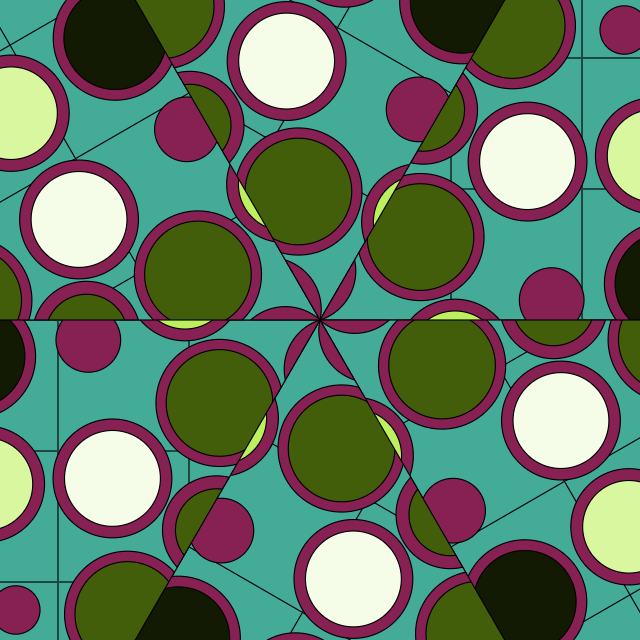
Give the GLSL for this pattern, as a Shadertoy shader.

```glsl
const float SECTOR = 1.04719755;  // sixth of a turn
const float CELL = 0.2047;        // grid spacing
const float HALF_LINE = 0.0009;
const float SOLID_LIMIT = 0.082;  // smaller discs have no rim

const vec3 INK = vec3(0.0);
const vec3 TEAL = vec3(0.27, 0.67, 0.60);
const vec3 PLUM = vec3(0.53, 0.13, 0.33);
const vec3 OLIVE = vec3(0.26, 0.37, 0.04);
const vec3 NIGHT = vec3(0.07, 0.10, 0.01);
const vec3 CREAM = vec3(0.96, 0.99, 0.91);
const vec3 PALE = vec3(0.85, 0.97, 0.62);
const vec3 LIME = vec3(0.74, 0.94, 0.37);

// Centre and radius of each disc within one sector
const int COUNT = 10;
const vec3 DISCS[COUNT] = vec3[COUNT](
    vec3(0.2109, -0.0586, 0.0911),
    vec3(0.1570, 0.1296, 0.0993),
    vec3(-0.0246, 0.0766, 0.0805),
    vec3(0.1615, 0.3281, 0.0846),
    vec3(0.3243, 0.2475, 0.0928),
    vec3(0.5212, 0.2565, 0.0908),
    vec3(0.5413, 0.0569, 0.0969),
    vec3(0.3008, 0.4596, 0.0983),
    vec3(0.3620, 0.0311, 0.0505),
    vec3(0.4753, 0.4531, 0.0378));
const vec3 FILLS[COUNT] = vec3[COUNT](
    LIME, OLIVE, PLUM, OLIVE, CREAM, PALE, NIGHT, OLIVE, PLUM, PLUM);

float inside(float d, float px) {
    return clamp(0.5 - d / px, 0.0, 1.0);
}

float stroke(float d, float px) {
    return inside(abs(d) - HALF_LINE, px);
}

vec2 rotate(vec2 p, float angle) {
    float c = cos(angle), s = sin(angle);
    return vec2(c * p.x - s * p.y, s * p.x + c * p.y);
}

// Turn every sector onto the first one
vec2 foldSector(vec2 p) {
    return rotate(p, -SECTOR * floor(atan(p.y, p.x) / SECTOR));
}

float gridDistance(vec2 p, float cell) {
    vec2 d = abs(fract(p / cell + 0.5) - 0.5) * cell;
    return min(d.x, d.y);
}

vec3 outlined(vec3 base, vec3 fill, float d, float px) {
    return mix(mix(base, fill, inside(d, px)), INK, stroke(d, px));
}

// Plum disc with a filled core; the rim widens as the disc shrinks
vec3 paintDisc(vec3 base, vec2 p, vec3 disc, vec3 fill, float px) {
    float d = length(p - disc.xy) - disc.z;
    vec3 color = outlined(base, PLUM, d, px);
    if (disc.z > SOLID_LIMIT) {
        float rim = 0.016 + 0.29 * (0.0993 - disc.z);
        color = outlined(color, fill, d + rim, px);
    }
    return color;
}

void mainImage(out vec4 fragColor, in vec2 fragCoord) {
    float px = 1.0 / iResolution.y;
    vec2 p = foldSector((fragCoord - 0.5 * iResolution.xy) * px);

    // Grid below, discs above
    vec3 color = mix(TEAL, INK, stroke(gridDistance(p, CELL), px));
    for (int i = 0; i < COUNT; i++) {
        color = paintDisc(color, p, DISCS[i], FILLS[i], px);
    }

    // Seams between sectors
    float seam = min(abs(p.y), abs(rotate(p, -SECTOR).y));
    color = mix(color, INK, stroke(seam, px));
    fragColor = vec4(color, 1.0);
}
```
